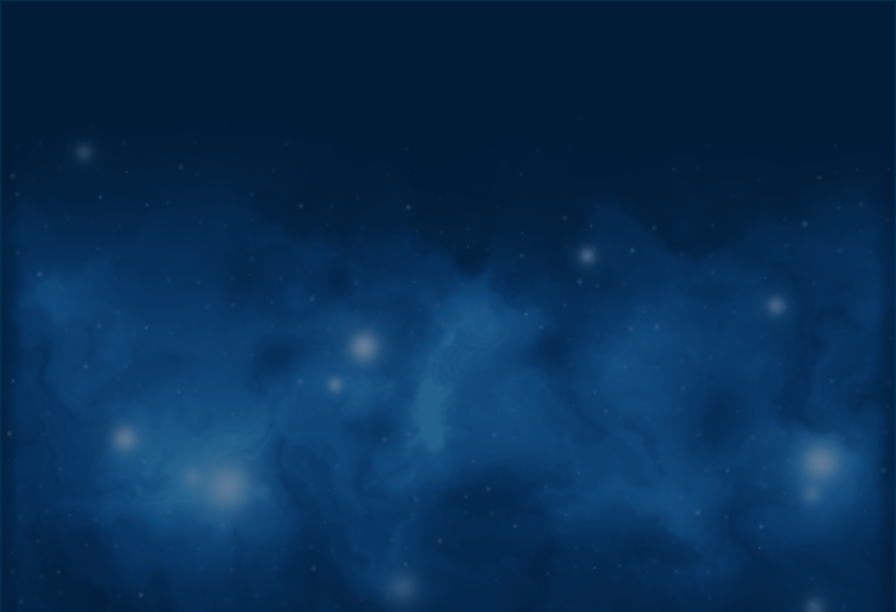
This background is drawn by a Shadertoy shader. Its source:

```glsl
// Deep blue night nebula with soft glowing stars, drifting clouds and faint star dust.
#define CLOUD_SCALE 5.5
#define CLOUD_CONTRAST 0.85
#define WARP 0.09
#define DUST_CELLS 23.0
#define DUST_AMOUNT 0.5
#define NIGHT vec3(0.004, 0.108, 0.215)
#define BLUE vec3(0.025, 0.195, 0.370)
#define AZURE vec3(0.060, 0.280, 0.480)
#define HAZE vec3(0.130, 0.375, 0.550)
#define STARLIGHT vec3(0.430, 0.510, 0.610)
#define FRAME vec3(0.010, 0.190, 0.320)

// Glow clouds: centre, radius, strength
const vec4 clouds[11] = vec4[11](
    vec4(0.37, 0.20, 0.13, 0.42), vec4(0.21, 0.30, 0.15, 0.20),
    vec4(0.58, 0.37, 0.17, 0.26), vec4(0.07, 0.53, 0.11, 0.20),
    vec4(0.80, 0.50, 0.10, 0.26), vec4(0.77, 0.34, 0.13, 0.22),
    vec4(1.04, 0.42, 0.08, 0.24), vec4(1.34, 0.24, 0.09, 0.44),
    vec4(1.04, 0.21, 0.15, 0.16), vec4(0.61, 0.09, 0.08, 0.24),
    vec4(1.29, 0.42, 0.12, 0.14));

// Dark rifts: centre, radius
const vec3 rifts[9] = vec3[9](
    vec3(0.48, 0.68, 0.050), vec3(0.76, 0.59, 0.027),
    vec3(0.53, 0.55, 0.030), vec3(0.90, 0.42, 0.050),
    vec3(0.45, 0.41, 0.045), vec3(0.62, 0.31, 0.035),
    vec3(0.80, 0.20, 0.070), vec3(0.39, 0.54, 0.045),
    vec3(1.16, 0.33, 0.060));

// Bright stars: centre, radius, strength
const vec4 stars[12] = vec4[12](
    vec4(0.137, 0.751, 0.013, 0.28), vec4(0.960, 0.582, 0.012, 0.55),
    vec4(1.268, 0.500, 0.014, 0.55), vec4(0.595, 0.433, 0.023, 0.85),
    vec4(0.548, 0.371, 0.012, 0.60), vec4(0.205, 0.283, 0.021, 0.75),
    vec4(0.370, 0.205, 0.038, 0.72), vec4(0.314, 0.219, 0.018, 0.40),
    vec4(1.341, 0.243, 0.029, 0.80), vec4(1.327, 0.192, 0.015, 0.40),
    vec4(0.658, 0.040, 0.024, 0.32), vec4(1.331, 0.006, 0.016, 0.35));

float hash(vec2 p) {
    return fract(sin(dot(p, vec2(127.1, 311.7))) * 43758.5453);
}

float noise(vec2 p) {
    vec2 i = floor(p), f = fract(p);
    f = f * f * (3.0 - 2.0 * f);
    return mix(mix(hash(i), hash(i + vec2(1, 0)), f.x),
               mix(hash(i + vec2(0, 1)), hash(i + vec2(1, 1)), f.x), f.y);
}

float fbm(vec2 p) {
    float sum = 0.0, amp = 0.5;
    for (int i = 0; i < 5; i++) {
        sum += amp * noise(p);
        p = mat2(1.6, 1.2, -1.2, 1.6) * p + 7.3;
        amp *= 0.5;
    }
    return sum;
}

float gauss(vec2 d, float radius) {
    return exp(-dot(d, d) / (radius * radius));
}

// Nebula brightness: vertical band, glow clouds, texture and rifts
float nebula(vec2 p) {
    vec2 warp = vec2(fbm(p * 8.0), fbm(p * 8.0 + 31.0)) - 0.48;
    vec2 q = p + WARP * warp;
    float light = 0.36 * (1.0 - smoothstep(0.40, 0.86, q.y));
    light *= mix(0.62, 1.0, smoothstep(0.0, 0.25, p.y));
    for (int i = 0; i < clouds.length(); i++)
        light += clouds[i].w * gauss(q - clouds[i].xy, clouds[i].z);
    float texture1 = fbm(p * CLOUD_SCALE + 2.0 * warp);
    light *= 1.0 + CLOUD_CONTRAST * (texture1 - 0.48) * 2.0;
    for (int i = 0; i < rifts.length(); i++)
        light *= 1.0 - 0.45 * gauss(q - rifts[i].xy, rifts[i].z);
    return clamp(light, 0.0, 1.0);
}

// One soft speck at a random place in some of the grid cells
float starDust(vec2 p) {
    vec2 cell = floor(p * DUST_CELLS), f = fract(p * DUST_CELLS);
    vec2 centre = 0.2 + 0.6 * vec2(hash(cell + 3.1), hash(cell + 17.7));
    float power = hash(cell + 41.3);
    float speck = gauss(f - centre, mix(0.05, 0.10, hash(cell + 9.2)));
    return speck * step(0.5, power) * mix(0.15, 0.7, pow(power, 8.0));
}

void mainImage(out vec4 fragColor, in vec2 fragCoord) {
    vec2 p = fragCoord / iResolution.y;
    float width = iResolution.x / iResolution.y;
    float side = min(p.x, width - p.x);

    // Clouds fade at the left and right sides
    float light = nebula(p) * mix(0.55, 1.0, smoothstep(0.008, 0.04, side));
    vec3 color = mix(NIGHT, BLUE, smoothstep(0.0, 0.42, light));
    color = mix(color, AZURE, smoothstep(0.30, 0.72, light));
    color = mix(color, HAZE, smoothstep(0.65, 1.0, light));

    // Star dust, then bright stars with wide halos
    float dust = starDust(p) * (1.0 - smoothstep(0.60, 0.88, p.y));
    color = mix(color, STARLIGHT, DUST_AMOUNT * dust);
    for (int i = 0; i < stars.length(); i++) {
        vec2 d = p - stars[i].xy;
        color = mix(color, HAZE, 0.45 * stars[i].w * gauss(d, 2.2 * stars[i].z));
        color = mix(color, STARLIGHT, stars[i].w * gauss(d, stars[i].z));
    }

    // Thin pale frame
    float edge = min(side, 1.0 - p.y);
    color = mix(color, FRAME, 0.8 * (1.0 - smoothstep(0.001, 0.004, edge)));
    fragColor = vec4(color, 1.0);
}
```
